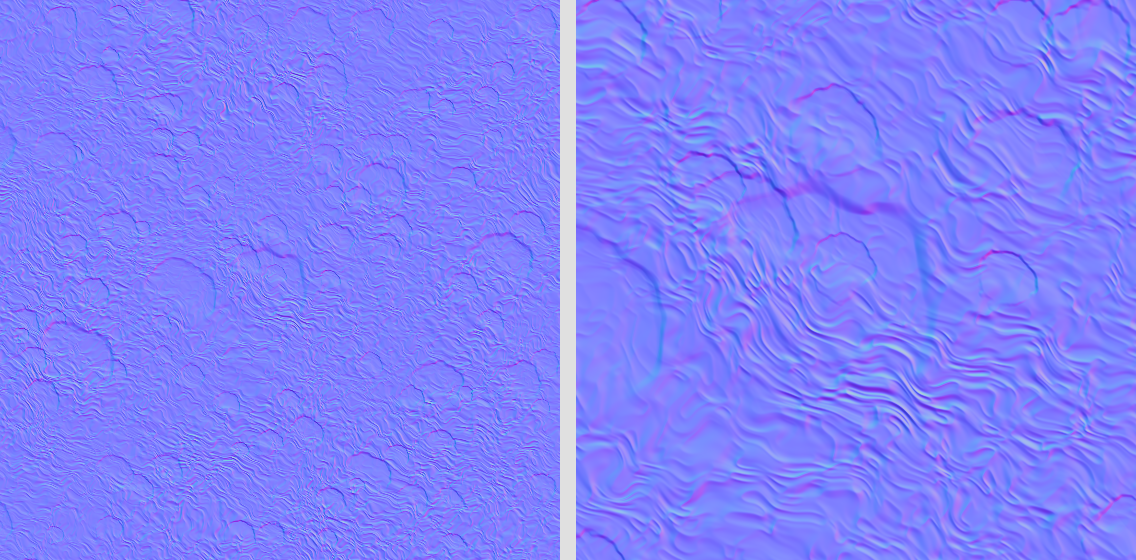
Left, the full canvas; right, a detail of the centre.
Write a WebGL 2 fragment shader that draws this texture map.

```glsl
#version 300 es
precision highp float;

uniform vec2 u_resolution;
out vec4 fragColor;

float hash(vec2 p) {
    return fract(sin(dot(p, vec2(127.1, 311.7))) * 43758.5453);
}

float noise(vec2 p) {
    vec2 i = floor(p);
    vec2 f = fract(p);
    f = f * f * f * (f * (f * 6.0 - 15.0) + 10.0);
    return mix(mix(hash(i), hash(i + vec2(1, 0)), f.x),
               mix(hash(i + vec2(0, 1)), hash(i + vec2(1, 1)), f.x), f.y);
}

float ridge(vec2 p) {
    float n = 2.0 * noise(p) - 1.0;
    return 1.0 - sqrt(n * n + 0.01);
}

// Scattered bowls, steep at the upper right: x = height, y = change of roughness
vec2 craters(vec2 p, float count) {
    vec2 q = p * count;
    vec2 total = vec2(0.0);
    for (int y = -1; y <= 1; y++) {
        for (int x = -1; x <= 1; x++) {
            vec2 cell = floor(q) + vec2(x, y);
            vec2 id = cell + count * 7.3;
            if (hash(id + 3.1) > 0.33) continue;
            vec2 centre = cell + 0.2 + 0.6 * vec2(hash(id), hash(id + 17.7));
            float radius = mix(0.2, 0.4, hash(id + 41.3));
            vec2 v = (q - centre) / radius;
            float d = length(v) + 0.25 * (noise(v * 1.8 + id) - 0.5)
                    + 0.1 * (noise(v * 6.0 + id) - 0.5);
            float inside = 1.0 - smoothstep(0.87, 1.0, d);
            float steep = smoothstep(-0.6, 0.8, dot(v, vec2(0.5, 0.86)));
            float rim = exp(-30.0 * (d - 1.03) * (d - 1.03));
            float depth = 0.013 * radius / count;
            total.x += depth * (0.25 * rim - inside * steep);
            total.y += inside * mix(0.25, -0.75, steep);
        }
    }
    return total;
}

float height(vec2 p) {
    vec2 bowls = craters(p, 5.0) + craters(p, 8.0) + craters(p, 13.0);

    // Plains alternate with rugged ground
    float plains = 0.6 * noise(p * 6.0 + 8.0) + 0.4 * noise(p * 19.0);
    float rough = mix(0.65, 1.25, smoothstep(0.25, 0.7, plains));
    rough = max(rough + bowls.y, 0.35);

    // Short wrinkles along a bent diagonal
    vec2 bend = vec2(noise(p * 8.0 + 31.0), noise(p * 8.0 + 67.0)) - 0.5;
    vec2 fine = vec2(noise(p * 48.0 + 5.0), noise(p * 48.0 + 91.0)) - 0.5;
    vec2 w = p + 0.05 * bend + 0.016 * fine;
    w = vec2(dot(w, vec2(0.86, -0.5)), dot(w, vec2(0.5, 0.86)));
    float wrinkles = 0.0008 * ridge(w * vec2(55.0, 100.0))
                   + 0.00062 * ridge(w * vec2(110.0, 190.0) + 23.0)
                   + 0.0006 * noise(w * vec2(105.0, 200.0) + 11.0);

    float swells = 0.0006 * noise(p * 14.0 + 50.0);
    return bowls.x + swells + rough * wrinkles;
}

void main() {
    vec2 p = gl_FragCoord.xy / u_resolution;

    // Surface normal from central differences, packed as colour
    vec2 e = vec2(0.0007, 0.0);
    vec2 slope = vec2(height(p + e.xy) - height(p - e.xy),
                      height(p + e.yx) - height(p - e.yx)) / (2.0 * e.x);
    vec3 normal = normalize(vec3(-1.25 * slope, 1.0));
    fragColor = vec4(0.5 + 0.5 * normal, 1.0);
}
```
